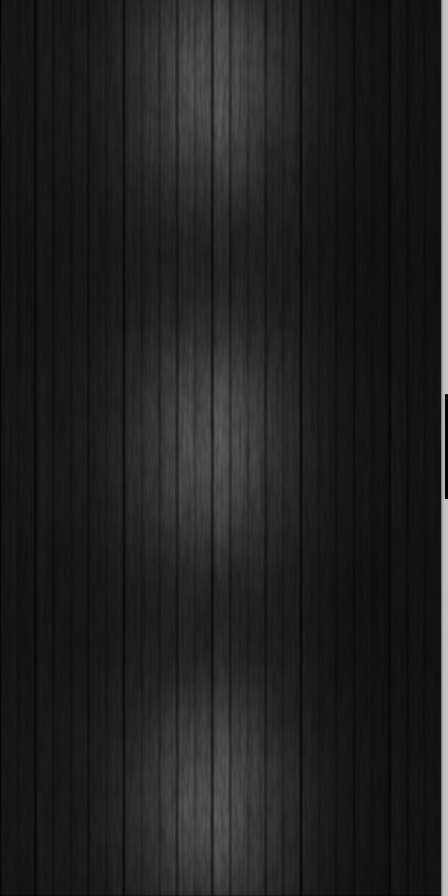
Reproduce this texture procedurally as a Shadertoy shader.

```glsl
// Dark vertical wood planks with three soft stacked glows and a pale rail on the right.

const float PLANKS = 25.3;        // planks across the canvas
const float SEAM_CYCLE = 10.0;    // planks before the seam pattern repeats
const float GLOW_X = 0.47;
const float GLOW_Y = 0.507;
const float GLOW_PERIOD = 0.402;
const float TAU = 6.2831853;

float hash(vec2 p) {
    return fract(sin(dot(p, vec2(127.1, 311.7))) * 4375.85);
}

// Cellular noise: distance to the nearest scattered point.
float cellular(vec2 p) {
    vec2 cell = floor(p);
    float nearest = 2.0;
    for (int j = -1; j <= 1; j++) {
        for (int i = -1; i <= 1; i++) {
            vec2 id = cell + vec2(i, j);
            vec2 point = id + vec2(hash(id), hash(id + 41.3));
            nearest = min(nearest, length(point - p));
        }
    }
    return min(nearest, 1.0);
}

// Fine upright fibres, centred on zero.
float woodGrain(vec2 uv) {
    float bend = 0.0015 * sin(uv.y * 31.0 + sin(uv.x * 40.0) * 3.0);
    vec2 p = vec2(uv.x + bend, uv.y);
    float fine = cellular(p * vec2(125.0, 42.0));
    float broad = cellular(p * vec2(62.0, 11.0) + 17.0);
    float streak = sin(p.x * 410.0 + 2.0 * sin(p.x * 93.0));
    return 0.22 * (0.45 - fine) + 0.20 * (0.45 - broad) + 0.035 * streak;
}

// Darkness of the seams between planks; some are cut deeper.
float plankSeam(float x, float pixel) {
    float p = x * PLANKS;
    float id = floor(p + 0.5);
    float slot = mod(id, SEAM_CYCLE);
    float deep = mod(id, 5.0) == 2.0 ? 1.0 : 0.0;
    float depth = mix(0.18 + 0.22 * hash(vec2(slot, 5.0)), 0.58, deep);
    float d = abs(p - id);
    float blur = max(0.10, pixel * PLANKS);
    return depth * (1.0 - smoothstep(0.02, 0.05 + blur, d));
}

// Base light, a central column and the repeated glow.
float lighting(vec2 uv) {
    float dx = uv.x - GLOW_X;
    float wave = 0.5 + 0.5 * cos(TAU * (uv.y - GLOW_Y) / GLOW_PERIOD);
    float column = exp(-dx * dx / 0.048);
    float core = exp(-dx * dx / 0.022);
    float base = 0.078 - 0.012 * smoothstep(0.6, 0.82, uv.x);
    return base + column * (0.055 + 0.025 * wave) + 0.135 * core * wave + 0.010 * wave;
}

float box(vec2 p, vec2 low, vec2 high, vec2 pixel) {
    vec2 inside = smoothstep(low - 0.5 * pixel, low + 0.5 * pixel, p)
                * (1.0 - smoothstep(high - 0.5 * pixel, high + 0.5 * pixel, p));
    return inside.x * inside.y;
}

void mainImage(out vec4 fragColor, in vec2 fragCoord) {
    vec2 uv = fragCoord / iResolution.xy;
    vec2 pixel = 1.0 / iResolution.xy;

    // Planks
    float plankTone = 0.94 + 0.12 * hash(vec2(mod(floor(uv.x * PLANKS), SEAM_CYCLE), 2.0));
    float tone = lighting(uv) * plankTone * (1.0 + woodGrain(uv));
    tone *= 1.0 - plankSeam(uv.x, pixel.x);

    // Dark borders
    tone *= mix(0.4, 1.0, smoothstep(0.0, 0.005, uv.x));
    tone *= mix(0.6, 1.0, smoothstep(0.0, 0.003, uv.y));

    // Rail and its black handle
    float rail = box(uv, vec2(0.985, -1.0), vec2(2.0), pixel);
    float railTone = mix(0.62, 0.76, smoothstep(0.985, 0.993, uv.x));
    tone = mix(tone, railTone, rail);
    tone = mix(tone, 0.0, box(uv, vec2(0.993, 0.443), vec2(2.0, 0.560), pixel));

    fragColor = vec4(vec3(tone), 1.0);
}
```
